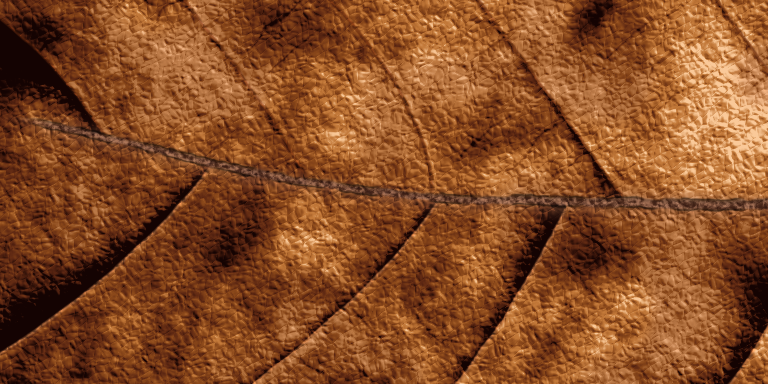
Write a Shadertoy shader that draws this texture.

```glsl
// Vein: root x, root y, slope, curvature; the first five grow upward
const vec4 veins[9] = vec4[9](
    vec4(0.26, 0.66, -0.53, -1.3), vec4(0.794, 0.536, -0.52, -0.36),
    vec4(1.125, 0.51, -0.12, -0.86), vec4(1.615, 0.49, -0.7, -0.06),
    vec4(2.25, 0.47, -0.73, 0.0), vec4(0.547, 0.57, -0.72, -0.8),
    vec4(1.138, 0.471, -0.73, -0.62), vec4(1.471, 0.458, -0.46, -0.36),
    vec4(2.1, 0.46, -0.05, -0.85));
// Shadow width at the root and at the tip
const vec2 shadows[9] = vec2[9](vec2(0.03, 0.16), vec2(0.01, 0.008), vec2(0.004),
    vec2(0.035, 0.012), vec2(0.01, 0.014), vec2(0.014, 0.075),
    vec2(0.026, 0.012), vec2(0.06, 0.018), vec2(0.05, 0.08));
// Patch: centre, radius, strength
const vec4 hollows[10] = vec4[10](
    vec4(0.0, 0.82, 0.13, 0.4), vec4(0.1, 0.99, 0.12, 0.25),
    vec4(0.7, 0.91, 0.08, 0.3), vec4(1.53, 0.93, 0.085, 0.55),
    vec4(1.68, 0.77, 0.08, 0.28), vec4(1.24, 0.61, 0.09, 0.3),
    vec4(0.6, 0.36, 0.12, 0.3), vec4(1.53, 0.34, 0.12, 0.32),
    vec4(1.95, 0.27, 0.1, 0.4), vec4(0.04, 0.22, 0.2, 0.22));
const vec4 swells[8] = vec4[8](
    vec4(1.39, 0.95, 0.1, 0.27), vec4(1.85, 0.8, 0.15, 0.22),
    vec4(1.93, 0.62, 0.12, 0.26), vec4(0.92, 0.68, 0.12, 0.18),
    vec4(1.72, 0.16, 0.17, 0.2), vec4(0.8, 0.37, 0.1, 0.2),
    vec4(0.48, 0.85, 0.14, 0.14), vec4(1.14, 0.88, 0.12, 0.14));

vec2 hash2(vec2 p) {
    vec3 q = fract(p.xyx * vec3(0.1031, 0.103, 0.0973));
    q += dot(q, q.yzx + 33.33);
    return fract((q.xx + q.yz) * q.zy);
}

float noise(vec2 p) {
    vec2 i = floor(p), f = fract(p);
    f = f * f * (3.0 - 2.0 * f);
    return mix(mix(hash2(i).x, hash2(i + vec2(1, 0)).x, f.x),
               mix(hash2(i + vec2(0, 1)).x, hash2(i + vec2(1, 1)).x, f.x), f.y);
}

float fbm(vec2 p) {
    float sum = 0.0, amp = 0.5;
    for (int i = 0; i < 4; i++) {
        sum += amp * noise(p);
        p = mat2(1.6, 1.2, -1.2, 1.6) * p + 7.3;
        amp *= 0.5;
    }
    return sum;
}

// Distance gap between the two nearest cell centres
float crackle(vec2 p) {
    vec2 cell = floor(p), near = vec2(8.0);
    for (int k = 0; k < 9; k++) {
        vec2 c = cell + vec2(k % 3 - 1, k / 3 - 1);
        float d = length(c + hash2(c) - p);
        near = d < near.x ? vec2(d, near.x) : vec2(near.x, min(near.y, d));
    }
    return near.y - near.x;
}

float skinHeight(vec2 p) {
    p += 0.012 * vec2(noise(p * 28.0), noise(p * 28.0 + 40.0));
    vec2 q = mat2(0.8, -0.6, 0.6, 0.8) * p;
    return 0.5 * sqrt(crackle(q * vec2(44, 54))) + 0.45 * noise(q * 125.0)
         + 0.5 * noise(p.yx * 72.0) + 0.6 * noise(q * 30.0);
}

float patchAt(vec2 p, vec4 b) {
    vec2 d = (p - b.xy) / b.z;
    return b.w * exp(-dot(d, d));
}

vec3 leafColour(float t) {
    vec3 c = mix(vec3(0.08, 0.012, 0.008), vec3(0.36, 0.15, 0.07), smoothstep(0.0, 0.28, t));
    c = mix(c, vec3(0.54, 0.28, 0.1), smoothstep(0.22, 0.5, t));
    c = mix(c, vec3(0.76, 0.47, 0.22), smoothstep(0.45, 0.73, t));
    return mix(c, vec3(0.98, 0.79, 0.6), smoothstep(0.7, 1.08, t));
}

void mainImage(out vec4 fragColor, in vec2 fragCoord) {
    float px = 1.0 / iResolution.y;
    vec2 p = fragCoord * px;
    float rough = fbm(p * 9.0), grit = fbm(p * 34.0 + 5.0);
    vec2 bent = p + 0.008 * (vec2(noise(p * 14.0), noise(p * 14.0 + 19.0)) - 0.5)
              + 0.005 * (vec2(grit, noise(p * 60.0)) - 0.5);
    float rib = bent.y - 0.468 - 0.225 * exp(-pow(p.x / 0.66, 1.6));
    float upper = smoothstep(-0.01, 0.01, rib);

    // Broad light and shade
    float tone = 0.49 + 0.09 * (p.x - 1.0) + 0.07 * upper + 0.5 * (rough - 0.47) + 0.5 * (grit - 0.47);
    vec2 drift = p + 0.14 * (vec2(rough, fbm(p * 9.0 + 31.0)) - 0.47);
    for (int i = 0; i < 8; i++) tone += patchAt(drift, swells[i]);
    for (int i = 0; i < 10; i++) tone -= patchAt(drift, hollows[i]) * (0.3 + 1.5 * grit);

    // Wrinkled skin lit from the upper right
    float slope = skinHeight(p) - skinHeight(p + vec2(0.003, 0.0045));
    tone += slope * (0.3 + 0.55 * clamp(tone, 0.0, 0.9));

    // Faint ladder of cross veins
    float across = dot(bent, mix(vec2(0.66, 0.75), vec2(-0.55, 0.83), upper)) * 11.0 + 0.6 * rough;
    float crossVein = abs(fract(across) - 0.5) / 11.0;
    tone -= 0.16 * (1.0 - smoothstep(0.0, 0.003 + px, crossVein)) * smoothstep(0.35, 0.65, noise(p * 8.0));

    // Side veins with soft shadows on their left
    float ridge = 0.0, seam = 0.0;
    for (int i = 0; i < 9; i++) {
        vec4 v = veins[i];
        float s = (p.y - v.y) * (i < 5 ? 1.0 : -1.0);
        float reach = smoothstep(-0.02, 0.0, s);
        s = max(s, 0.0);
        float lean = v.z + 2.0 * v.w * s;
        float d = (bent.x - v.x - v.z * s - v.w * s * s) / sqrt(1.0 + lean * lean);
        float w = mix(shadows[i].x, shadows[i].y, min(s * 2.2, 1.0)) * (0.3 + 1.5 * rough);
        float shade = exp(-pow(max(-d, 0.0) / w, 1.5)) * smoothstep(0.003, -0.003, d);
        tone -= min(0.2 + 14.0 * w, 0.6) * reach * shade;
        float line = reach * (1.0 - smoothstep(0.0, 0.004 + px, abs(d - 0.002)));
        if (i < 5) seam = max(seam, line); else ridge = max(ridge, line);
        tone += 0.12 * reach * exp(-pow((d - 0.011) / 0.008, 2.0));
    }

    vec3 colour = leafColour(tone);
    float pale = smoothstep(0.35, 0.7, noise(p * 5.0 + 3.0)) * smoothstep(0.45, 0.7, tone);
    colour = mix(colour, vec3(0.64, 0.43, 0.29) * (0.55 + 0.75 * tone), 0.55 * pale);
    colour = mix(colour, vec3(0.44, 0.18, 0.06) * (0.9 + slope), 0.65 * seam);
    colour = mix(colour, vec3(0.76, 0.47, 0.27) * (0.9 + slope), 0.75 * ridge);

    // Grey central rib: soft halo, broken rims and speckled core
    float start = smoothstep(0.0, 0.16, p.x), halfWidth = 0.009 + 0.002 * p.x;
    float halo = exp(-pow((rib + 0.008) / 0.026, 2.0)) * start;
    colour = mix(colour, vec3(0.64, 0.4, 0.26) * (0.85 + 1.2 * slope), 0.5 * halo);
    float core = start * (1.0 - smoothstep(halfWidth - 0.006, halfWidth + px, abs(rib)));
    float speck = fbm(mat2(0.8, -0.6, 0.6, 0.8) * p * 110.0) - 0.04 * p.x + 0.4 * slope;
    vec3 ribColour = mix(vec3(0.2, 0.1, 0.08), vec3(0.66, 0.47, 0.38), smoothstep(0.15, 0.75, speck));
    colour = mix(colour, ribColour * (1.0 - 0.3 * smoothstep(0.0, 0.009, rib)), 0.75 * core);
    float rim = exp(-pow((abs(rib) - halfWidth) / 0.003, 2.0));
    colour *= 1.0 - 0.5 * rim * start * smoothstep(0.3, 0.7, noise(p * 22.0));
    fragColor = vec4(clamp(colour, 0.0, 1.0), 1.0);
}
```
